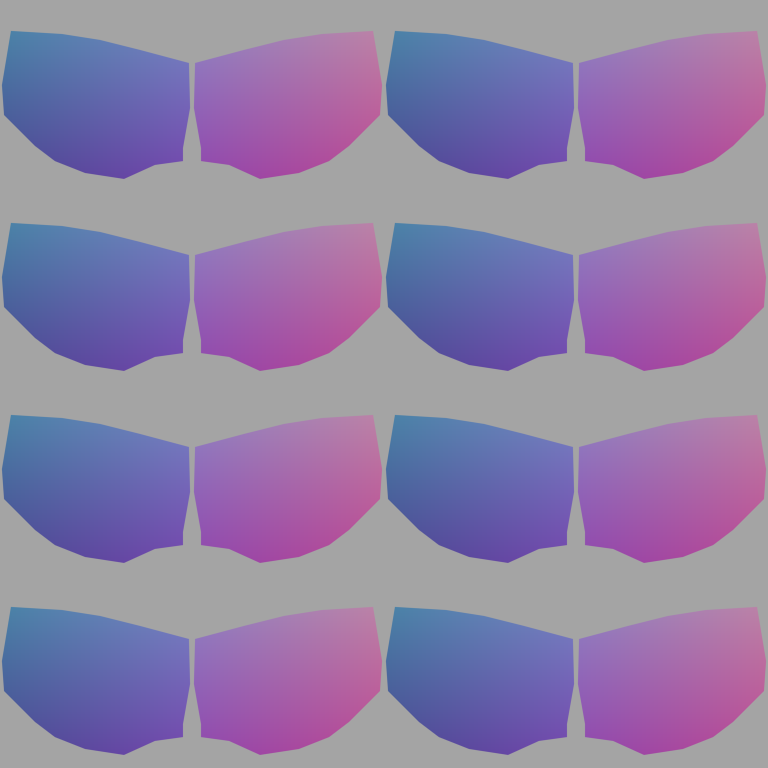
Reproduce this pattern procedurally as a Shadertoy shader.

```glsl
// Twin-paned mirrored shapes in a regular grid on flat grey.
// Each pane is a polygon distance field, folded about the cell's centre line;
// a linear gradient tints it, blue to violet on the left, purple to pink on the right.

#define REPEATS vec2(2.0, 4.0)
#define BACKGROUND vec3(0.642)
#define LEFT_RED vec2(0.46, 0.285)
#define RIGHT_RED vec2(0.56, 0.74)
#define GREEN_RANGE vec2(0.275, 0.51)
#define BLUE_PEAK 0.76
#define BLUE_FALLOFF vec2(0.11, 0.08)
#define EDGE_PIXELS 0.7

const int CORNERS = 15;

// Pane outline: x is distance from the centre line, y is height in the cell
const vec2 pane[CORNERS] = vec2[CORNERS](
    vec2(0.943, 0.839), vec2(0.677, 0.823), vec2(0.479, 0.792),
    vec2(0.271, 0.740), vec2(0.016, 0.672), vec2(0.010, 0.438),
    vec2(0.047, 0.229), vec2(0.047, 0.161), vec2(0.193, 0.141),
    vec2(0.354, 0.068), vec2(0.557, 0.099), vec2(0.714, 0.161),
    vec2(0.818, 0.240), vec2(0.979, 0.401), vec2(0.990, 0.557));

// Signed distance to the pane, negative inside
float paneDistance(vec2 p) {
    float nearest = dot(p - pane[0], p - pane[0]);
    float side = 1.0;
    for (int i = 0; i < CORNERS; i++) {
        vec2 a = pane[i];
        vec2 b = pane[(i + 1) % CORNERS];
        vec2 edge = b - a;
        vec2 toPoint = p - a;
        vec2 offset = toPoint - edge * clamp(dot(toPoint, edge) / dot(edge, edge), 0.0, 1.0);
        nearest = min(nearest, dot(offset, offset));
        // Flip the sign at each edge crossed by a horizontal ray
        bool spans = (a.y > p.y) != (b.y > p.y);
        if (spans && p.x < a.x + edge.x * (p.y - a.y) / edge.y) side = -side;
    }
    return side * sqrt(nearest);
}

// Gradient over the cell, with a step in red at the centre line
vec3 paneColor(vec2 p) {
    float outward = abs(p.x);
    float height = clamp((p.y - 0.068) / 0.771, 0.0, 1.0);
    vec2 redRange = p.x < 0.0 ? LEFT_RED : RIGHT_RED;
    float red = mix(redRange.x, redRange.y, outward);
    float green = mix(GREEN_RANGE.x, GREEN_RANGE.y, height);
    float blue = BLUE_PEAK - dot(BLUE_FALLOFF, vec2(outward, 1.0 - height));
    return vec3(red, green, blue);
}

void mainImage(out vec4 fragColor, in vec2 fragCoord) {
    // Cell space: x from -1 to 1, y from 0 to 1
    vec2 cell = fract(fragCoord / iResolution.xy * REPEATS);
    vec2 p = vec2(cell.x * 2.0 - 1.0, cell.y);

    float softness = EDGE_PIXELS * REPEATS.y / iResolution.y;
    float distanceToPane = paneDistance(vec2(abs(p.x), p.y));
    float coverage = 1.0 - smoothstep(-softness, softness, distanceToPane);

    fragColor = vec4(mix(BACKGROUND, paneColor(p), coverage), 1.0);
}
```
